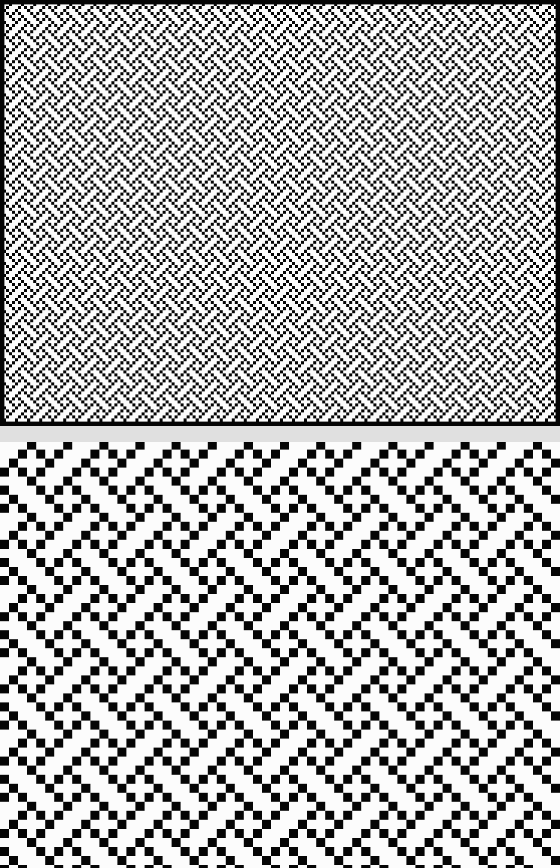
Top: the whole. Bottom: its middle third, enlarged.
This pattern is drawn by a WebGL 2 fragment shader. Its source:

```glsl
#version 300 es
precision highp float;
// Framed monochrome weave: interlocking diagonal straps outlined by square dots.

uniform vec2 u_resolution;
out vec4 fragColor;

const vec3 PAPER = vec3(0.99);
const vec3 INK = vec3(0.02);
const float CELLS_ACROSS = 186.0;       // square cells over the canvas width
const float REPEAT = 8.0;               // cells in one repeat, both ways
const vec2 PHASE = vec2(3.0, 5.0);      // cell where a repeat starts, from top left
const float STRAP = 4.0;                // steps along a strap
const float STRAP_LINE = 6.0;           // diagonal on which the straps lie
const float EYE_LINE = 2.0;             // diagonal on which the small eyes lie
const float FRAME = 0.0078;             // frame width over canvas width
const int SAMPLES = 5;                  // samples per axis for smoothing

// 1.0 where two integer cell numbers agree.
float same(float a, float b) {
    return 1.0 - step(0.5, abs(a - b));
}

// Ink in a cell: a checkerboard with straps and eyes left open.
float weave(vec2 cell) {
    vec2 c = cell - PHASE;
    float rising = mod(c.x + c.y, REPEAT);
    float falling = mod(c.x - c.y, REPEAT);
    float checker = same(mod(rising, 2.0), 0.0);

    // Straps alternate in direction every half repeat.
    float inRising = 1.0 - step(STRAP + 0.5, mod(c.x, REPEAT));
    float inFalling = 1.0 - step(STRAP + 0.5, mod(c.x - STRAP, REPEAT));
    float strapUp = same(rising, STRAP_LINE) * inRising;
    float strapDown = same(falling, STRAP_LINE) * inFalling;

    // A single open cell where four straps turn around it.
    float eye = same(falling, EYE_LINE) * same(mod(c.x, STRAP), EYE_LINE);

    return checker * (1.0 - max(eye, max(strapUp, strapDown)));
}

// Ink of the solid frame around the canvas edge.
float frame(vec2 p, vec2 size) {
    vec2 edge = min(p, size - p);
    return 1.0 - step(FRAME, min(edge.x, edge.y));
}

void main() {
    vec2 size = u_resolution / u_resolution.x;
    float ink = 0.0;

    // Average the ink over the area of the pixel.
    for (int j = 0; j < SAMPLES; j++) {
        for (int i = 0; i < SAMPLES; i++) {
            vec2 offset = (vec2(i, j) + 0.5) / float(SAMPLES) - 0.5;
            vec2 p = (gl_FragCoord.xy + offset) / u_resolution.x;
            vec2 fromTop = vec2(p.x, size.y - p.y);
            ink += max(weave(floor(fromTop * CELLS_ACROSS)), frame(p, size));
        }
    }
    ink /= float(SAMPLES * SAMPLES);

    fragColor = vec4(mix(PAPER, INK, ink), 1.0);
}
```
